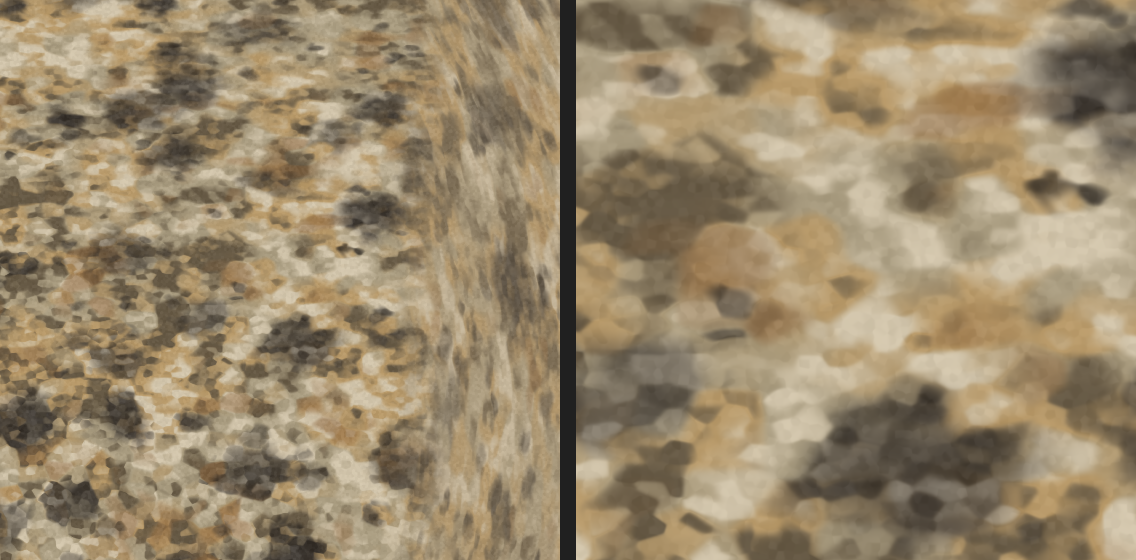
Left, the full canvas; right, a detail of the centre.
Reproduce this texture procedurally as a Shadertoy shader.

```glsl
// Speckled granite slab that bends over a rounded edge into a side face.
// Each face is layered soft cellular grain plus scattered dark mineral spots;
// foreshortening stretches them sideways on top and lengthwise on the side.

const vec3 SHADE = vec3(0.40, 0.35, 0.27);
const vec3 GREY_BUFF = vec3(0.66, 0.61, 0.50);
const vec3 OCHRE = vec3(0.72, 0.60, 0.41);
const vec3 PALE = vec3(0.82, 0.77, 0.67);
const vec3 RUST = vec3(0.54, 0.38, 0.22);
const vec3 MICA = vec3(0.23, 0.21, 0.19);
const vec3 HAZE = vec3(0.67, 0.59, 0.47);

const float COARSE = 9.0;        // grain cells across the canvas
const float MEDIUM = 25.0;
const float FINE = 62.0;
const float BLOTCHES = 7.0;      // spot cells across the canvas
const float SPECKS = 19.0;
const float BLOTCH_CHANCE = 0.36;
const float SPECK_CHANCE = 0.20;
const float EDGE = 0.74;         // where the slab bends
const float EDGE_WIDTH = 0.07;

vec3 hash3(vec2 cell) {
    vec3 h = fract(cell.xyx * vec3(0.1031, 0.1030, 0.0973));
    h += dot(h, h.yxz + 33.33);
    return fract((h.xxy + h.yzz) * h.zyx);
}

// Cellular noise: random cell values blended by distance to the cell points.
vec3 grain(vec2 p, float sharpness) {
    vec2 base = floor(p);
    vec3 sum = vec3(0.0);
    float total = 0.0;
    for (int j = -1; j <= 1; j++) {
        for (int i = -1; i <= 1; i++) {
            vec2 cell = base + vec2(i, j);
            vec2 d = cell + 0.1 + 0.8 * hash3(cell + 71.0).xy - p;
            float weight = exp(-sharpness * dot(d, d));
            sum += weight * hash3(cell);
            total += weight;
        }
    }
    return sum / total;
}

// Coverage of soft round spots, one at most in each cell.
float spots(vec2 p, float chance, float softness) {
    vec2 base = floor(p);
    float cover = 0.0;
    for (int j = -1; j <= 1; j++) {
        for (int i = -1; i <= 1; i++) {
            vec2 cell = base + vec2(i, j);
            vec3 place = hash3(cell + 19.0);
            vec3 kind = hash3(cell + 143.0);
            float radius = mix(0.20, 0.46, kind.y);
            float d = length(cell + place.xy - p) / radius;
            float spot = 1.0 - smoothstep(1.0 - softness, 1.0 + softness, d);
            cover = max(cover, spot * step(kind.x, chance) * mix(0.55, 1.0, kind.z));
        }
    }
    return cover;
}

vec3 granite(vec2 p, float focus) {
    float sharpness = mix(5.0, 12.0, focus);
    vec3 coarse = grain(p * COARSE + 5.0, sharpness);
    vec3 medium = grain(p * MEDIUM + 40.0, sharpness);
    vec3 fine = grain(p * FINE + 90.0, sharpness);

    // Feldspar ground from shade through buff to pale
    float tone = 0.5 + 0.5 * (coarse.x - 0.5) + 0.75 * (medium.x - 0.5)
               + mix(0.4, 0.6, focus) * (fine.x - 0.5);
    float warmth = 0.5 * coarse.y + 0.5 * medium.y;
    vec3 buff = mix(GREY_BUFF, OCHRE, smoothstep(0.3, 0.7, warmth));
    vec3 color = mix(SHADE, buff, smoothstep(0.05, 0.5, tone));
    color = mix(color, PALE, smoothstep(0.5, 0.95, tone));
    color = mix(color, RUST, 0.5 * smoothstep(0.62, 0.9, medium.z * 0.6 + coarse.z * 0.4));

    // Ragged dark minerals
    vec2 ragged = (medium.yz - 0.5) * 0.045 + (fine.yz - 0.5) * 0.022;
    float softness = mix(0.5, 0.28, focus);
    float blotch = spots((p + ragged) * BLOTCHES + 3.0, BLOTCH_CHANCE, softness);
    float speck = spots((p + 0.5 * ragged) * SPECKS + 60.0, SPECK_CHANCE, softness);
    float dark = max(blotch * 0.9, speck * 0.7) * (0.75 + 0.5 * (1.0 - fine.x));
    return mix(color, MICA + 0.12 * (fine.z - 0.5), clamp(dark, 0.0, 0.95));
}

void mainImage(out vec4 fragColor, in vec2 fragCoord) {
    vec2 uv = fragCoord / iResolution.xy;

    // Top face recedes upward and drifts out of focus
    vec2 topPos = vec2(uv.x, uv.y * (1.1 + 0.45 * uv.y));
    float focus = 1.0 - smoothstep(0.0, 0.9, 0.7 * uv.y + 0.5 * uv.x);
    vec3 top = granite(topPos, focus);

    // Side face has narrow, leaning streaks and lower contrast
    float lean = 0.3 * (uv.y - 0.25) * (uv.y - 0.25);
    vec2 sidePos = vec2((uv.x + lean) * 2.1, uv.y * 0.8) + 8.0;
    vec3 side = mix(granite(sidePos, 0.0), HAZE, 0.32);

    float bend = EDGE + 0.03 * uv.y + 0.012 * sin(7.0 * uv.y);
    float turn = smoothstep(bend - EDGE_WIDTH, bend + EDGE_WIDTH, uv.x);
    vec3 color = mix(top, side, turn);

    // Faint surface tooth
    color += 0.05 * (grain(uv * 210.0, 8.0).x - 0.5);
    fragColor = vec4(clamp(color, 0.0, 1.0), 1.0);
}
```
